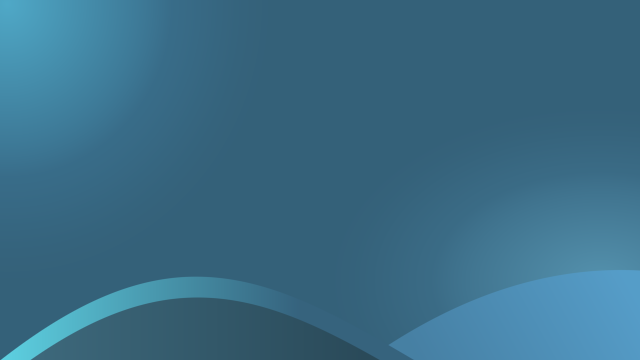
Give the GLSL for this background, as a Shadertoy shader.

```glsl
// Draws a teal-blue backdrop with two soft corner glows, a curved ribbon and rolling hills.

// Height of a rounded hill: bend and flatten hold the (left, right) side values.
float hillHeight(float x, vec2 peak, vec2 bend, vec2 flatten) {
    float d = x - peak.x;
    float k = d < 0.0 ? bend.x : bend.y;
    float m = d < 0.0 ? flatten.x : flatten.y;
    return peak.y - k * d * d / (1.0 + m * d * d);
}

// Coverage below a curve, smoothed over about one pixel along its normal.
float below(float y, float height) {
    float gap = height - y;
    float slope = dFdx(height) * iResolution.y;
    float edge = 0.7 * sqrt(1.0 + slope * slope) / iResolution.y;
    return smoothstep(-edge, edge, gap);
}

// Radial glow passing through a middle tint before reaching the base.
vec3 glow(vec3 base, vec3 middle, vec3 core, float d) {
    vec3 outer = mix(middle, base, smoothstep(0.45, 1.0, d));
    return mix(core, outer, clamp(d / 0.6, 0.0, 1.0));
}

void mainImage(out vec4 fragColor, in vec2 fragCoord) {
    // Canvas height is one unit.
    vec2 p = fragCoord / iResolution.y;
    vec3 base = vec3(0.205, 0.380, 0.475);

    // Corner glows
    float leftDist = length((p - vec2(0.02, 0.99)) / vec2(0.76, 0.80));
    float rightDist = length((p - vec2(1.67, 0.22)) / vec2(0.78, 0.50));
    vec3 color = glow(base, vec3(0.225, 0.435, 0.550), vec3(0.310, 0.660, 0.780), leftDist);
    color += glow(base, vec3(0.235, 0.430, 0.535), vec3(0.330, 0.570, 0.680), rightDist) - base;

    // Blue hill on the right
    float blueHill = hillHeight(p.x, vec2(1.7245, 0.25), vec2(0.5), vec2(0.0));
    float blueShade = clamp((p.x - 1.08) / 0.70 + (p.y - 0.15) * 0.8, 0.0, 1.0);
    vec3 blue = mix(vec3(0.275, 0.500, 0.640), vec3(0.335, 0.615, 0.785), blueShade);
    color = mix(color, blue, below(p.y, blueHill));

    // Ribbon, fading from cyan to the base
    vec2 bend = vec2(0.864, 0.82);
    vec2 flatten = vec2(0.33, 0.82);
    float ribbonTop = hillHeight(p.x, vec2(0.544, 0.2315), bend, flatten);
    vec3 ribbon = mix(vec3(0.365, 0.820, 0.885), vec3(0.210, 0.387, 0.492), clamp(p.x / 0.83, 0.0, 1.0));
    color = mix(color, ribbon, below(p.y, ribbonTop));

    // Dark hill under the ribbon
    float darkHill = hillHeight(p.x, vec2(0.5486, 0.1736), bend, flatten);
    vec3 dark = mix(vec3(0.240, 0.410, 0.485), vec3(0.165, 0.290, 0.350), clamp((p.x - 0.09) / 0.92, 0.0, 1.0));
    color = mix(color, dark, below(p.y, darkHill));

    fragColor = vec4(color, 1.0);
}
```
